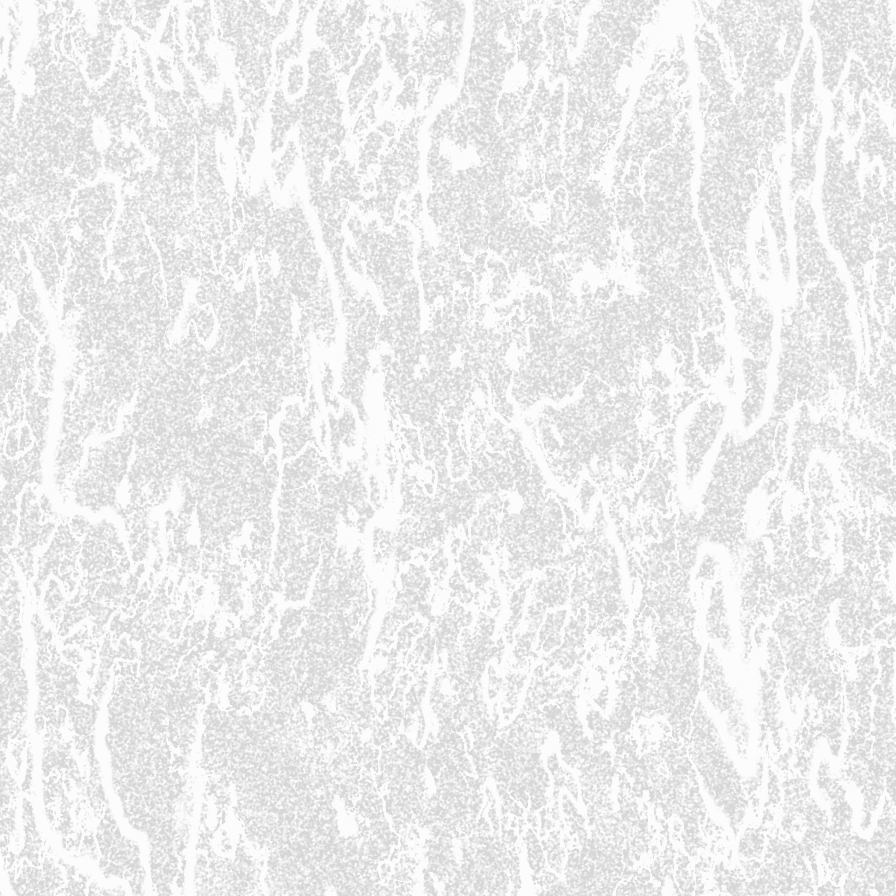
Give the GLSL for this texture, as a WebGL 2 fragment shader.

```glsl
#version 300 es
precision highp float;
// Pale weathered bark: grainy grey surface split by ragged upright white cracks.

uniform vec2 u_resolution;
out vec4 fragColor;

const float DARK_GREY = 0.845;
const float MID_GREY = 0.892;
const float WHITE = 0.99;

float hash(vec2 p) {
    vec3 q = fract(vec3(p.xyx) * 0.1031);
    q += dot(q, q.yzx + 33.33);
    return fract((q.x + q.y) * q.z);
}

float valueNoise(vec2 p) {
    vec2 cell = floor(p);
    vec2 f = fract(p);
    f = f * f * (3.0 - 2.0 * f);
    float low = mix(hash(cell), hash(cell + vec2(1.0, 0.0)), f.x);
    float high = mix(hash(cell + vec2(0.0, 1.0)), hash(cell + vec2(1.0, 1.0)), f.x);
    return mix(low, high, f.y);
}

vec2 rotate(vec2 p, float angle) {
    float c = cos(angle);
    float s = sin(angle);
    return vec2(c * p.x - s * p.y, s * p.x + c * p.y);
}

// Three octaves, normalised to 0..1
float fractalNoise(vec2 p) {
    float sum = 0.0;
    float weight = 0.57;
    for (int i = 0; i < 3; i++) {
        sum += weight * valueNoise(p);
        p = rotate(p, 0.35) * 2.03 + vec2(17.3, 41.7);
        weight *= 0.5;
    }
    return sum;
}

// Fine wormy grain made of two turned layers
float grainNoise(vec2 p, float frequency) {
    float a = valueNoise(rotate(p, 0.6) * frequency + 300.0);
    float b = valueNoise(rotate(p, -0.4) * frequency * 1.27 + 700.0);
    return 0.5 * (a + b);
}

// Approximate distance to the middle contour of a stretched noise
float contourDistance(vec2 p, vec2 frequency, float seed) {
    vec2 q = p * frequency + seed;
    float e = 0.04;
    float n = fractalNoise(q);
    vec2 slope = vec2(fractalNoise(q + vec2(e, 0.0)), fractalNoise(q + vec2(0.0, e))) - n;
    float steepness = length(slope / e * frequency);
    return abs(n - 0.5) / max(steepness, 0.3 * frequency.x);
}

// Broken lines whose width swells and fades with a mask
float crackLayer(vec2 p, vec2 frequency, vec2 maskFrequency, float maxWidth,
                 float roughness, float seed) {
    float mask = valueNoise(p * maskFrequency + seed * 1.7);
    float width = maxWidth * smoothstep(0.35, 0.8, mask);
    float edge = contourDistance(p, frequency, seed) + roughness;
    float presence = clamp(width / 0.001, 0.0, 1.0);
    return presence * (1.0 - smoothstep(0.4 * width, width + 0.0008, edge));
}

// Small torn openings
float flakeLayer(vec2 p, vec2 frequency, float roughness, float seed) {
    float height = fractalNoise(p * frequency + seed) - roughness;
    return smoothstep(0.67, 0.77, height);
}

// Bend the upright direction and fray the edges
vec2 warp(vec2 p) {
    vec2 bend = vec2(valueNoise(p * 5.0 + 11.0), valueNoise(p * 5.0 + 53.0)) - 0.5;
    vec2 fray = vec2(valueNoise(p * 75.0 + 91.0), valueNoise(p * 75.0 + 137.0)) - 0.5;
    return p + bend * vec2(0.05, 0.03) + fray * vec2(0.006, 0.01);
}

void main() {
    vec2 uv = gl_FragCoord.xy / min(u_resolution.x, u_resolution.y);
    vec2 p = warp(uv);

    // Grainy surface, a little paler in loose patches
    float grain = grainNoise(uv, 390.0) - 0.5;
    float patches = smoothstep(0.5, 0.75, fractalNoise(p * vec2(34.0, 17.0) + 211.0));
    float tone = MID_GREY + 0.3 * grain + 0.03 * patches;
    tone = clamp(tone, DARK_GREY, WHITE);

    // Cracks from large to fine
    float rough = -0.004 * grain;
    float crack = crackLayer(p, vec2(11.0, 3.6), vec2(12.0, 6.0), 0.010, rough, 23.0);
    crack = max(crack, crackLayer(p, vec2(22.0, 8.0), vec2(19.0, 10.0), 0.0055, rough, 67.0));
    crack = max(crack, crackLayer(p, vec2(44.0, 27.0), vec2(16.0, 11.0), 0.003, rough, 119.0));
    crack = max(crack, flakeLayer(p, vec2(52.0, 23.0), -0.15 * grain, 173.0));

    fragColor = vec4(vec3(mix(tone, WHITE, crack)), 1.0);
}
```
